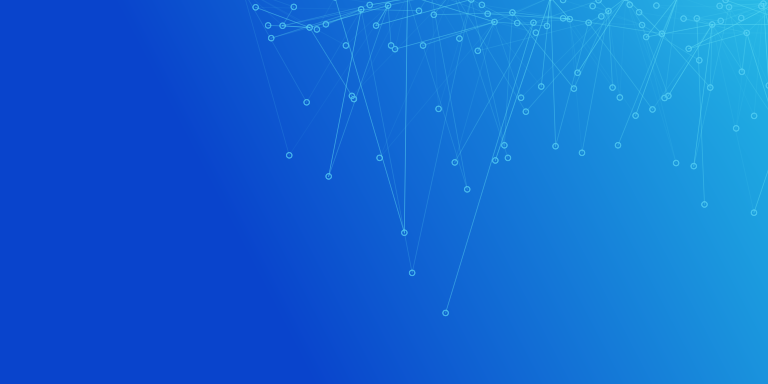
This background is drawn by a Shadertoy shader. Its source:

```glsl
#define NODE_COUNT 120
#define LINKS_PER_NODE 2
#define HUB_STEP 4
#define RING_RADIUS 0.0070
#define RING_STROKE 0.0034
#define RING_OPACITY 0.72
#define LINE_WIDTH 0.0022
#define LINE_OPACITY 0.55
#define LINK_REACH 36.0

const vec3 DEEP_BLUE = vec3(0.035, 0.265, 0.800);
const vec3 BRIGHT_CYAN = vec3(0.130, 0.710, 0.895);
const vec3 LINE_COLOR = vec3(0.36, 0.86, 0.95);
const vec3 RING_COLOR = vec3(0.34, 0.82, 0.96);

float hash(float n, float seed) {
    return fract(sin(n * 12.9898 + seed * 78.233) * 43758.5);
}

// Nodes run from left to right; hubs stay close to the top edge
vec2 nodePosition(int index) {
    float n = float(index);
    float along = max(n + hash(n, 1.0), 0.0) / float(NODE_COUNT);
    float x = 0.62 + 1.58 * pow(along, 0.8);
    float h = hash(n, 2.0);
    bool isHub = index % HUB_STEP == 0;
    float depth = isHub ? 0.12 * h - 0.03
                        : 0.62 * pow(h, 1.6) + 0.25 * pow(h, 30.0);
    return vec2(x, 1.0 - depth);
}

float segmentDistance(vec2 p, vec2 a, vec2 b) {
    vec2 pa = p - a, ba = b - a;
    float t = clamp(dot(pa, ba) / max(dot(ba, ba), 1e-6), 0.0, 1.0);
    return length(pa - ba * t);
}

// Antialiased stroke that fades when thinner than a pixel
float stroke(float dist, float width, float pixel) {
    float drawn = max(width, pixel);
    float cover = 1.0 - smoothstep(-0.5, 0.5, (dist - 0.5 * drawn) / pixel);
    return cover * width / drawn;
}

vec3 background(vec2 p) {
    float t = clamp((dot(p, vec2(0.887, 0.462)) - 0.72) / 1.516, 0.0, 1.0);
    vec3 color = mix(DEEP_BLUE, BRIGHT_CYAN, t);
    // Soft light in the upper right
    vec2 q = (p - vec2(1.88, 1.02)) / vec2(0.30, 0.20);
    return mix(color, LINE_COLOR, 0.14 * exp(-dot(q, q)));
}

void mainImage(out vec4 fragColor, in vec2 fragCoord) {
    vec2 p = fragCoord / iResolution.y;
    float pixel = 1.0 / iResolution.y;
    vec3 color = background(p);
    float rings = 0.0;

    for (int i = 0; i < NODE_COUNT; i++) {
        vec2 node = nodePosition(i);
        float ringDist = abs(length(p - node) - RING_RADIUS);
        rings = max(rings, stroke(ringDist, RING_STROKE, pixel));

        // Threads to nearby hubs, most of them faint
        for (int k = 0; k < LINKS_PER_NODE; k++) {
            float seed = 3.0 + 2.0 * float(k);
            float offset = (hash(float(i), seed) - 0.35) * LINK_REACH;
            int target = clamp(i + int(offset), 0, NODE_COUNT - 1);
            vec2 hub = nodePosition(target / HUB_STEP * HUB_STEP);
            float strength = pow(hash(float(i), seed + 1.0), 2.5);
            float line = stroke(segmentDistance(p, node, hub), LINE_WIDTH, pixel);
            color = mix(color, LINE_COLOR, line * LINE_OPACITY * mix(0.12, 1.0, strength));
        }
    }

    color = mix(color, RING_COLOR, rings * RING_OPACITY);
    fragColor = vec4(color, 1.0);
}
```
